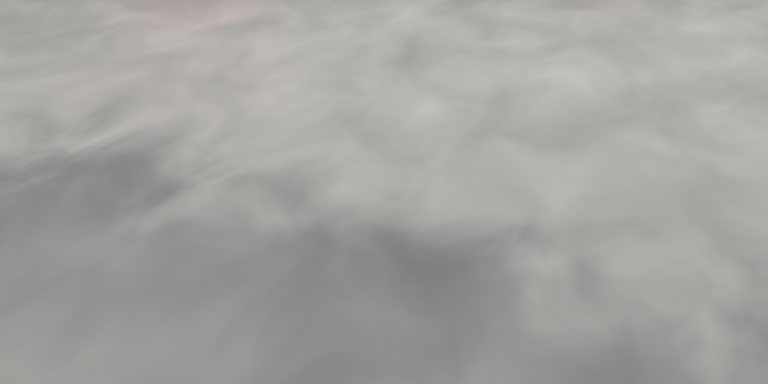
Give the GLSL for this texture, as a WebGL 1 fragment shader.

```glsl
precision highp float;
// Soft grey stone floor receding from the viewer under a broad, dim shadow.
// Perspective-stretched gradient noise makes the mottling; a curved, noisy
// border separates the pale far ground from the darker near ground.

uniform vec2 u_resolution;

const vec3 SHADOW_GREY = vec3(0.515, 0.515, 0.512);
const vec3 MIDDLE_GREY = vec3(0.620, 0.620, 0.610);
const vec3 PALE_GREY = vec3(0.725, 0.718, 0.705);
const vec3 ROSE_TINT = vec3(0.015, -0.022, -0.022);

// Unit gradient with a pseudo-random direction for each lattice cell
vec2 latticeGradient(vec2 cell) {
  float angle = 6.2832 * fract(sin(dot(cell, vec2(127.1, 311.7))) * 43758.55);
  return vec2(cos(angle), sin(angle));
}

float gradientNoise(vec2 p) {
  vec2 cell = floor(p);
  vec2 f = p - cell;
  vec2 blend = f * f * f * (f * (f * 6.0 - 15.0) + 10.0);
  vec2 right = vec2(1.0, 0.0);
  vec2 up = vec2(0.0, 1.0);
  float a = dot(latticeGradient(cell), f);
  float b = dot(latticeGradient(cell + right), f - right);
  float c = dot(latticeGradient(cell + up), f - up);
  float d = dot(latticeGradient(cell + 1.0), f - 1.0);
  return mix(mix(a, b, blend.x), mix(c, d, blend.x), blend.y);
}

// Layered noise; gain sets how strong the finer layers are
float layeredNoise(vec2 p, float gain) {
  float sum = 0.0;
  float weight = 1.0;
  for (int i = 0; i < 4; i++) {
    sum += weight * gradientNoise(p);
    p = mat2(1.92, 0.36, -0.36, 1.92) * p + vec2(17.3, 9.1);
    weight *= gain;
  }
  return sum;
}

// Soft elliptical spot, 1 at its centre
float softSpot(vec2 p, vec2 centre, vec2 radius) {
  vec2 d = (p - centre) / radius;
  return exp(-dot(d, d));
}

// Floor coordinates: features shrink and flatten towards the top
vec2 floorPlane(vec2 uv, float aspect) {
  float nearness = 1.0 / (1.7 - uv.y);
  vec2 plane = vec2((uv.x - 0.5) * aspect * 5.0, 9.0) * nearness;
  plane.y -= 0.2 * plane.x;
  return plane;
}

// Large-scale brightness: pale far ground, shadowed near ground
float broadTone(vec2 uv, float wobble) {
  float border = 0.62 - 0.12 * uv.x - 0.42 * uv.x * uv.x;
  float far = smoothstep(-0.16, 0.13, uv.y - border + 0.13 * wobble);
  float tone = mix(0.575, 0.688, far);
  tone -= 0.040 * softSpot(uv, vec2(0.50, 0.33), vec2(0.24, 0.20));
  tone -= 0.025 * softSpot(uv, vec2(0.12, 0.47), vec2(0.16, 0.10));
  tone -= 0.030 * softSpot(uv, vec2(0.86, 0.02), vec2(0.14, 0.12));
  tone -= 0.045 * softSpot(uv, vec2(0.04, 0.93), vec2(0.12, 0.13));
  tone += 0.040 * softSpot(uv, vec2(0.06, 0.04), vec2(0.28, 0.22));
  tone += 0.015 * softSpot(uv, vec2(0.55, 0.85), vec2(0.30, 0.20));
  return tone - 0.035 * smoothstep(0.96, 1.02, uv.y);
}

// Three-stop ramp from shadow to pale ground
vec3 stoneColour(float tone) {
  vec3 lower = mix(SHADOW_GREY, MIDDLE_GREY, (tone - 0.515) / 0.105);
  vec3 upper = mix(MIDDLE_GREY, PALE_GREY, (tone - 0.62) / 0.10);
  return mix(lower, upper, smoothstep(0.61, 0.63, tone));
}

void main() {
  vec2 uv = gl_FragCoord.xy / u_resolution;
  float aspect = u_resolution.x / u_resolution.y;
  vec2 plane = floorPlane(uv, aspect);

  // Gently warped mottling
  vec2 warp = vec2(gradientNoise(plane * 0.8 + 31.0),
                   gradientNoise(plane * 0.8 + 57.0));
  float mottle = layeredNoise(plane + 0.55 * warp, 0.48);
  float drift = gradientNoise(plane * 0.45 + 83.0);
  float tone = broadTone(uv, mottle + drift) + 0.062 * mottle + 0.025 * drift;
  vec3 colour = stoneColour(tone);

  // Faint rose stains on the far ground
  float rose = softSpot(uv, vec2(0.25, 1.0), vec2(0.10, 0.09))
             + 0.8 * softSpot(uv, vec2(0.79, 1.02), vec2(0.05, 0.04))
             + 0.25 * softSpot(uv, vec2(0.20, 0.78), vec2(0.16, 0.12));
  colour += ROSE_TINT * rose * (1.0 + 0.8 * mottle);

  gl_FragColor = vec4(clamp(colour, 0.0, 1.0), 1.0);
}
```
